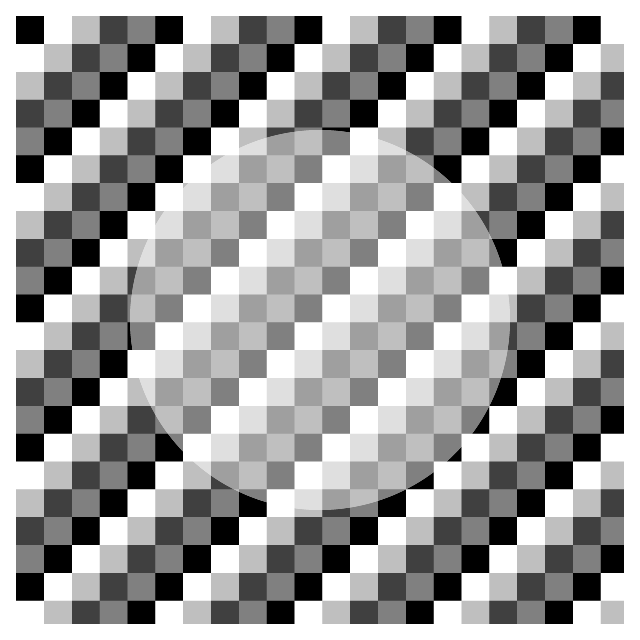
A three.js fragment shader for this pattern:

```glsl
// Draws a diagonal five-tone checker mosaic in a white frame, with a pale disc laid over it.
varying vec2 vUv;

const float MARGIN = 0.025;       // white frame width
const float GRID_START = 0.0254;  // left and top start of the cells
const float CELLS = 23.0;         // cells per canvas width
const float DISC_RADIUS = 0.297;
const float DISC_VEIL = 0.5;      // amount of white over the disc
const float EDGE_WIDTH = 0.001;   // width of the edge smoothing
const int SAMPLES = 4;            // smoothing samples per axis

const float BLACK = 0.0;
const float DARK = 0.25;
const float MID = 0.5;
const float LIGHT = 0.75;
const float WHITE = 1.0;

// Tone cycle along each row: black, white, light, dark, mid
float toneOf(float step5) {
  if (step5 < 0.5) return BLACK;
  if (step5 < 1.5) return WHITE;
  if (step5 < 2.5) return LIGHT;
  if (step5 < 3.5) return DARK;
  return MID;
}

// Cells count from the top left; column plus row gives the diagonals
float mosaic(vec2 p) {
  vec2 fromTopLeft = vec2(p.x, 1.0 - p.y) - GRID_START;
  vec2 cell = max(floor(fromTopLeft * CELLS), 0.0);
  return toneOf(mod(cell.x + cell.y, 5.0));
}

float scene(vec2 p) {
  vec2 centered = p - 0.5;

  // Frame
  vec2 reach = abs(centered);
  if (max(reach.x, reach.y) > 0.5 - MARGIN) return WHITE;

  // Mosaic and veiled disc
  float tone = mosaic(p);
  float disc = 1.0 - step(DISC_RADIUS, length(centered));
  return mix(tone, WHITE, disc * DISC_VEIL);
}

void main() {
  // Average a small square of samples to smooth the edges
  float sum = 0.0;
  for (int j = 0; j < SAMPLES; j++) {
    for (int i = 0; i < SAMPLES; i++) {
      vec2 offset = (vec2(float(i), float(j)) + 0.5) / float(SAMPLES) - 0.5;
      sum += scene(vUv + offset * EDGE_WIDTH);
    }
  }
  gl_FragColor = vec4(vec3(sum / float(SAMPLES * SAMPLES)), 1.0);
}
```
